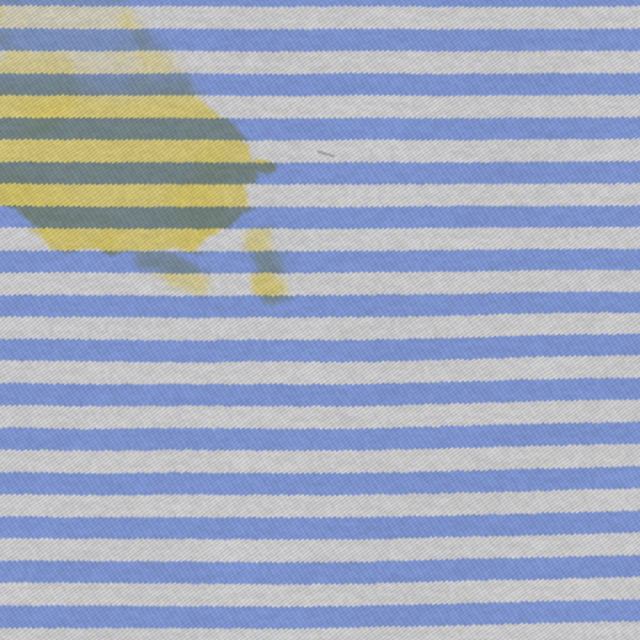
Reproduce this texture procedurally as a WebGL 2 fragment shader.

```glsl
#version 300 es
precision highp float;
// Blue and off-white striped twill cloth with a soaked-in yellow stain.

uniform vec2 u_resolution;
out vec4 fragColor;

const float TAU = 6.2831853;

float hash(vec2 p) {
  vec3 q = fract(p.xyx * vec3(0.1031, 0.1030, 0.0973));
  q += dot(q, q.yzx + 33.33);
  return fract((q.x + q.y) * q.z);
}

float noise(vec2 p) {
  vec2 i = floor(p), f = fract(p);
  f = f * f * (3.0 - 2.0 * f);
  return mix(mix(hash(i), hash(i + vec2(1, 0)), f.x),
             mix(hash(i + vec2(0, 1)), hash(i + vec2(1, 1)), f.x), f.y);
}

float fbm(vec2 p) {
  float sum = 0.0, gain = 0.5;
  for (int i = 0; i < 4; i++) {
    sum += gain * noise(p);
    p = p * 2.03 + 17.0;
    gain *= 0.5;
  }
  return sum;
}

float capsule(vec2 p, vec2 a, vec2 b, float radius) {
  vec2 pa = p - a, ba = b - a;
  return length(pa - ba * clamp(dot(pa, ba) / dot(ba, ba), 0.0, 1.0)) - radius;
}

// Coverage of the blue stripes; the lower right part of the cloth is pulled up
float blueStripe(vec2 p, float pixel) {
  float pull = 0.0085 * smoothstep(0.45, 1.0, p.x) * smoothstep(0.25, 0.6, p.y);
  float sag = 0.0016 * sin(p.x * 3.1) + 0.0022 * (noise(p * vec2(7.0, 9.0)) - 0.5);
  float teeth = 0.0024 * (fract(p.x * 120.0) - 0.5) + 0.002 * (noise(p * vec2(120.0, 30.0)) - 0.5);
  float phase = (p.y + pull - sag + teeth - 0.0615) * 14.42;
  float edge = abs(fract(phase + 0.5) - 0.5) - 0.247;
  float blur = 14.42 * (0.0012 + 0.7 * pixel);
  return 1.0 - smoothstep(-blur, blur, edge);
}

// Diagonal twill ridges crossed by a weaker thread direction, about -1 to 1
float twill(vec2 p, float blue, float pixel) {
  vec2 q = p + 0.0022 * (vec2(noise(p * 45.0), noise(p * 45.0 + 71.0)) - 0.5);
  float ridge = cos(TAU * dot(q, vec2(118.0, 158.0)));
  float cross = cos(TAU * dot(q, vec2(118.0, -72.0)));
  float fade = 1.0 - smoothstep(0.0022, 0.005, pixel);
  return fade * mix(0.72 * ridge + 0.28 * cross, 0.5 * ridge + 0.5 * cross, blue);
}

// Strength of the stain, 0 to 1
float stainAmount(vec2 p, float blue) {
  vec2 q = p + 0.032 * (vec2(fbm(p * 22.0), fbm(p * 22.0 + 40.0)) - 0.47);
  q.x -= 0.012 * blue;

  // Main pool bounded by slanted sides
  float pool = max(q.x - 0.385, (q.x - 0.175 - 0.92 * q.y) * 0.74);
  pool = max(pool, (q.y + 0.8 * q.x - 0.63) * 0.78);
  pool = max(pool, max(q.y - 0.392, (q.y - 0.32 - 0.8 * q.x) * 0.78));

  // Sharp tip and the two trailing drips
  float tip = capsule(q, vec2(0.34, 0.266), vec2(0.405, 0.266), 0.012);
  float drip = capsule(q, vec2(0.21, 0.395), vec2(0.305, 0.437), 0.017);
  float drop = capsule(q, vec2(0.395, 0.375), vec2(0.42, 0.45), 0.021);

  // The upper part is washed out, the centre is saturated
  float soak = smoothstep(0.09, 0.18, q.y);
  float soft = mix(0.02, 0.005, soak);
  float blotches = smoothstep(0.38, 0.62, fbm(p * vec2(13.0, 16.0) + 5.0));
  float main = (1.0 - smoothstep(-soft, soft, pool)) * mix(0.22 + 0.38 * blotches, 0.88 + 0.12 * blotches, soak);
  float smear = 0.55 * (1.0 - smoothstep(-0.02, 0.02, capsule(q, vec2(0.19, 0.035), vec2(0.26, 0.14), 0.018)));
  float trail = (1.0 - smoothstep(-0.012, 0.01, min(drip, drop))) * (0.6 + 0.25 * blotches);
  return max(max(main, smear), max(trail, 1.0 - smoothstep(-0.006, 0.006, tip)));
}

void main() {
  vec2 p = gl_FragCoord.xy / u_resolution;
  p.y = 1.0 - p.y;
  float pixel = 1.0 / min(u_resolution.x, u_resolution.y);

  // Dyed cloth
  float blue = blueStripe(p, pixel);
  vec3 color = mix(vec3(0.775, 0.772, 0.778), vec3(0.485, 0.570, 0.795), blue);

  // Stain: yellow over white, grey green over blue
  vec3 stained = mix(vec3(0.785, 0.725, 0.405), vec3(0.435, 0.490, 0.470), blue);
  color = mix(color, stained, stainAmount(p, blue));

  // Small loose fibre
  float fibre = capsule(p, vec2(0.498, 0.237), vec2(0.521, 0.244), 0.0004);
  color *= 1.0 - 0.2 * (1.0 - smoothstep(0.0, 0.002 + pixel, fibre));

  // Weave relief, uneven yarn and broad tone changes
  float grain = noise(p * vec2(150.0, 210.0)) - 0.5;
  float yarn = noise(p * vec2(26.0, 160.0) + 9.0) - 0.5;
  float tone = fbm(p * 5.0) - 0.47;
  color *= 1.0 + 0.055 * twill(p, blue, pixel) + 0.07 * grain + 0.03 * yarn + 0.035 * tone;

  fragColor = vec4(clamp(color, 0.0, 1.0), 1.0);
}
```
